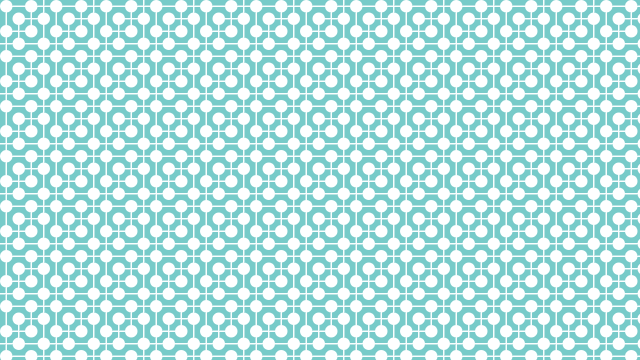
Write a Shadertoy shader that draws this pattern.

```glsl
// Linked white dots on teal: a checkerboard of discs joined by thin lines in a repeating 4 x 4 cell tile.

const float CELLS_ACROSS = 51.2;   // 12.8 tiles of four cells
const float TILE_CELLS = 4.0;
const float DOT_RADIUS = 0.497;
const float LINE_HALF_WIDTH = 0.058;
const vec3 TEAL = vec3(0.468, 0.796, 0.790);
const vec3 WHITE = vec3(0.995, 1.0, 1.0);

// Discs at the centres of every second cell
float checkerDots(vec2 p, float radius) {
    vec2 evenCell = mod(p + 0.5, 2.0) - 1.0;
    vec2 oddCell = mod(p - 0.5, 2.0) - 1.0;
    return min(length(evenCell), length(oddCell)) - radius;
}

// Horizontal link of given length, starting at its left end
float horizontalLink(vec2 p, vec2 start, float len, float halfWidth) {
    vec2 d = p - start;
    d.x -= clamp(d.x, 0.0, len);
    return length(d) - halfWidth;
}

// Two full rails along the tile border and two short inner links
float tileLines(vec2 q, float halfWidth) {
    float rails = abs(abs(q.y - 2.0) - 1.5) - halfWidth;
    float upper = horizontalLink(q, vec2(1.5, 1.5), 2.0, halfWidth);
    float lower = horizontalLink(q, vec2(0.5, 2.5), 2.0, halfWidth);
    return min(rails, min(upper, lower));
}

// Antialiased fill of a signed distance
float coverage(float dist, float pixel) {
    return clamp(0.5 - dist / pixel, 0.0, 1.0);
}

void mainImage(out vec4 fragColor, in vec2 fragCoord) {
    // Cell coordinates, measured from the upper left corner
    float pixel = CELLS_ACROSS / iResolution.x;
    vec2 p = vec2(fragCoord.x, iResolution.y - fragCoord.y) * pixel;
    vec2 q = mod(p, TILE_CELLS);

    // The vertical lines mirror the horizontal ones across the diagonal
    float lines = min(tileLines(q, LINE_HALF_WIDTH), tileLines(q.yx, LINE_HALF_WIDTH));
    float shape = min(checkerDots(p, DOT_RADIUS), lines);

    fragColor = vec4(mix(TEAL, WHITE, coverage(shape, pixel)), 1.0);
}
```
